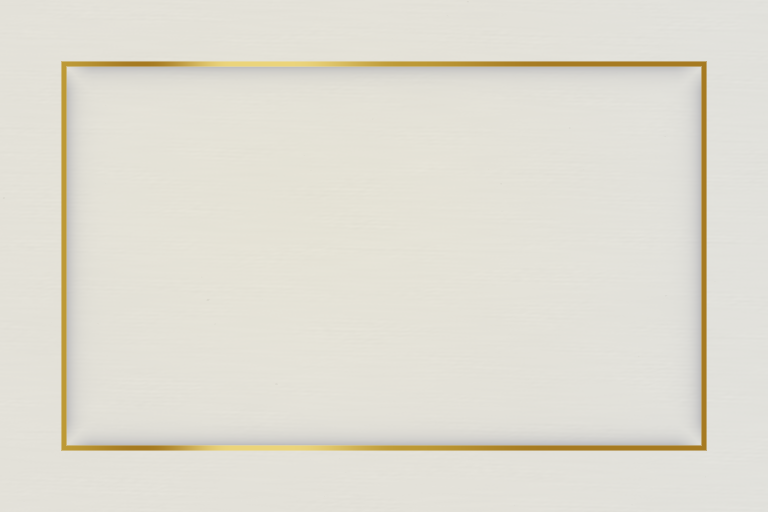
Write a WebGL 1 fragment shader that draws this background.

```glsl
precision highp float;
// Ivory woven paper with a thin gold rectangular frame and a soft inner shadow.
// The weave is sheared, stretched gradient noise; the frame is a box distance
// coloured by a horizontal metallic gradient. Lengths are in canvas heights.

uniform vec2 u_resolution;

const vec3 PAPER = vec3(0.890, 0.882, 0.852);
const vec3 WARM_TINT = vec3(0.008, 0.006, -0.012);
const vec3 COOL_TINT = vec3(-0.006, 0.000, 0.010);
const vec3 SHADOW = vec3(0.69, 0.69, 0.71);
const vec3 GOLD_DARK = vec3(0.65, 0.48, 0.13);
const vec3 GOLD_MID = vec3(0.74, 0.60, 0.21);
const vec3 GOLD_LIGHT = vec3(0.92, 0.83, 0.48);

const vec2 FRAME_HALF = vec2(0.420, 0.380);  // fractions of the canvas
const float FRAME_WIDTH = 0.0100;
const float SHADOW_REACH = 0.013;
const float SHADOW_STRENGTH = 0.80;
const float CORNER_FADE = 0.055;
const float THREAD_ROWS = 125.0;
const float THREAD_TILT = 0.018;
const float WEAVE_DEPTH = 0.016;

vec2 hashGradient(vec2 cell) {
  vec3 h = fract(cell.xyx * vec3(0.1031, 0.1030, 0.0973));
  h += dot(h, h.yzx + 33.33);
  return 2.0 * fract((h.xx + h.yz) * h.zy) - 1.0;
}

float gradientNoise(vec2 p) {
  vec2 i = floor(p);
  vec2 f = p - i;
  vec2 w = f * f * f * (f * (f * 6.0 - 15.0) + 10.0);
  float a = dot(hashGradient(i), f);
  float b = dot(hashGradient(i + vec2(1.0, 0.0)), f - vec2(1.0, 0.0));
  float c = dot(hashGradient(i + vec2(0.0, 1.0)), f - vec2(0.0, 1.0));
  float d = dot(hashGradient(i + 1.0), f - 1.0);
  return mix(mix(a, b, w.x), mix(c, d, w.x), w.y);
}

// Fine horizontal threads broken into patches of slanted fibres.
float weave(vec2 p) {
  p.y += THREAD_TILT * p.x + 0.003 * gradientNoise(p * 5.0);
  float patches = smoothstep(-0.25, 0.35, gradientNoise(p * vec2(5.0, 26.0)));
  float row = sin(6.2832 * THREAD_ROWS * p.y);
  float fibres = gradientNoise(vec2(p.x - p.y * 1.6, p.y) * vec2(65.0, 150.0));
  float strands = gradientNoise(p * vec2(9.0, 130.0) + 17.0);
  float grain = gradientNoise(p * vec2(190.0, 240.0) + 41.0);
  return patches * (0.22 * row + 0.75 * fibres) + 0.5 * strands + 0.2 * grain;
}

vec3 paper(vec2 p, vec2 uv) {
  float warmth = exp(-8.0 * dot(uv - vec2(0.40, 0.58), uv - vec2(0.40, 0.58)));
  vec3 color = PAPER + WARM_TINT * warmth;
  color += COOL_TINT * smoothstep(0.55, 1.0, uv.x);
  color += 0.005 * gradientNoise(p * vec2(2.5, 7.0) + 8.0);
  // Sparse dark flecks
  float fleck = smoothstep(0.54, 0.70, gradientNoise(p * vec2(75.0, 110.0) + 63.0));
  return color + WEAVE_DEPTH * weave(p) - 0.035 * fleck;
}

vec3 gold(float x) {
  vec3 color = mix(GOLD_MID, GOLD_DARK, smoothstep(0.08, 0.18, x));
  color = mix(color, GOLD_LIGHT, smoothstep(0.19, 0.30, x));
  color = mix(color, GOLD_MID, smoothstep(0.38, 0.53, x));
  return mix(color, GOLD_DARK, smoothstep(0.53, 0.72, x));
}

// Shade along each inner edge, thinning out toward the corners.
float innerShadow(vec2 inset) {
  vec2 e = max(inset, 0.0);
  vec2 edge = 0.85 * exp(-e / SHADOW_REACH) + 0.15 * exp(-e / (2.0 * SHADOW_REACH));
  edge *= smoothstep(-0.012, CORNER_FADE, e.yx);
  return SHADOW_STRENGTH * max(edge.x, edge.y);
}

void main() {
  vec2 uv = gl_FragCoord.xy / u_resolution;
  float aspect = u_resolution.x / u_resolution.y;
  float pixel = 1.0 / u_resolution.y;
  vec2 p = vec2(uv.x * aspect, uv.y);

  // Distances inward from the outer and inner frame borders
  vec2 outerInset = FRAME_HALF * vec2(aspect, 1.0) - abs(p - vec2(0.5 * aspect, 0.5));
  vec2 innerInset = outerInset - FRAME_WIDTH;
  float outerDist = min(outerInset.x, outerInset.y);
  float innerDist = min(innerInset.x, innerInset.y);
  float outerMask = clamp(outerDist / pixel + 0.5, 0.0, 1.0);
  float innerMask = clamp(innerDist / pixel + 0.5, 0.0, 1.0);

  vec3 color = paper(p, uv);
  color = mix(color, SHADOW, innerMask * innerShadow(innerInset));
  color = mix(color, gold(uv.x), outerMask - innerMask);
  gl_FragColor = vec4(color, 1.0);
}
```
